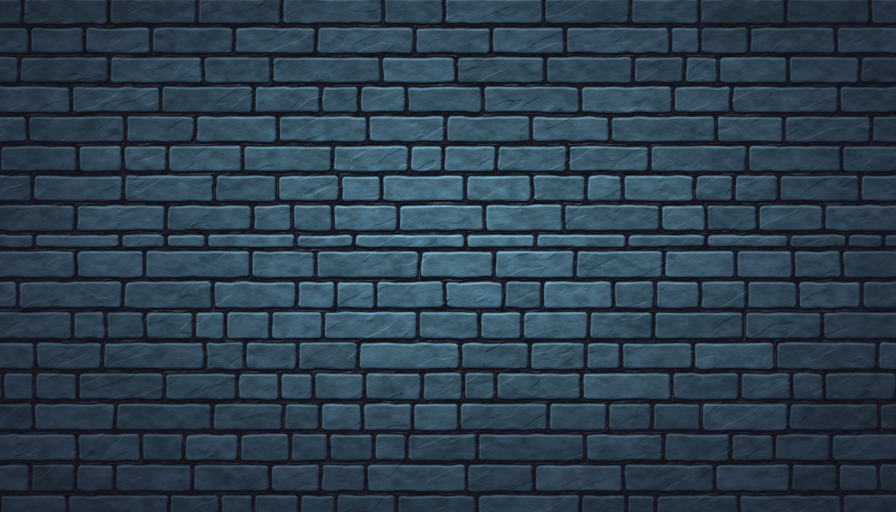
Give the GLSL for this texture, as a Shadertoy shader.

```glsl
float hash(vec2 p) {
    return fract(sin(dot(p, vec2(127.1, 311.7))) * 43758.5453);
}

float noise(vec2 p) {
    vec2 i = floor(p), f = fract(p);
    f = f * f * (3.0 - 2.0 * f);
    return mix(mix(hash(i), hash(i + vec2(1, 0)), f.x),
               mix(hash(i + vec2(0, 1)), hash(i + vec2(1, 1)), f.x), f.y);
}

float fbm(vec2 p) {
    float sum = 0.0, amp = 0.5;
    for (int i = 0; i < 4; i++) {
        sum += amp * noise(p);
        p = mat2(1.6, 1.2, -1.2, 1.6) * p + 7.3;
        amp *= 0.5;
    }
    return sum;
}

// Irregular position of the joint left of brick i
float joint(float i, float row) {
    return i + 0.36 * (hash(vec2(i, row + 3.7)) - 0.5);
}

// Returns signed distance to the brick, surface height, brick tone
vec3 wall(vec2 p) {
    vec2 q = p + 0.003 * (vec2(noise(p * 40.0), noise(p * 40.0 + 19.0)) - 0.5);

    // Courses counted from the top, with one thin course near the middle
    float t = 1.0 - q.y;
    float pitch = 0.0578, s = 8.0 + (t - 0.4543) / pitch;
    if (t > 0.4863) {
        pitch = 0.0596;
        s = 9.0 + (t - 0.4863) / pitch;
    } else if (t > 0.4543) {
        pitch = 0.032;
        s = 8.0 + (t - 0.4543) / pitch;
    }
    float row = floor(s);

    // Staggered bricks of uneven length, some of them split in two
    float x = q.x / 0.164 - 0.39 - 0.47 * mod(row, 2.0);
    float i = floor(x);
    if (x < joint(i, row)) i -= 1.0;
    else if (x > joint(i + 1.0, row)) i += 1.0;
    float left = joint(i, row), right = joint(i + 1.0, row);
    vec2 id = vec2(i, row);
    if (hash(id + 51.3) < 0.28 && right - left > 0.85) {
        float cut = mix(left, right, 0.38 + 0.24 * hash(id + 8.1));
        if (x < cut) right = cut;
        else { left = cut; id.x += 0.5; }
    }
    float tone = hash(id + 23.9);

    // Rounded brick
    vec2 halfSize = 0.5 * vec2((right - left) * 0.164, pitch) - vec2(0.0034, 0.0038);
    halfSize.y -= 0.0012 * hash(id + 77.0);
    vec2 c = vec2((x - 0.5 * (left + right)) * 0.164, (0.5 - fract(s)) * pitch);
    vec2 b = abs(c) - halfSize + 0.007;
    float d = length(max(b, 0.0)) + min(max(b.x, b.y), 0.0) - 0.007;

    // Worn face: bevel, rough stone and chiselled ledges
    float height = 1.0 - smoothstep(-0.0045, 0.001, d);
    vec2 g = p + 5.0 * tone;
    height += 0.55 * fbm(g * vec2(70.0, 95.0));
    vec2 u = vec2(dot(g, vec2(13.0, 6.0)), dot(g, vec2(-17.0, 38.0)));
    float slant = noise(u) + 0.25 * noise(u * 2.7);
    height += 0.32 * smoothstep(0.56, 0.63, slant) * smoothstep(0.35, 0.6, noise(g * 19.0));
    return vec3(d, height, tone);
}

void mainImage(out vec4 fragColor, in vec2 fragCoord) {
    vec2 uv = fragCoord / iResolution.xy;
    vec2 p = fragCoord / iResolution.y;
    vec3 w = wall(p);

    // Spotlight fading to the borders
    vec2 q = (uv - vec2(0.5, 0.56)) * vec2(2.15, 1.95);
    float light = exp(-dot(q, q));

    // Brick and mortar colours
    vec3 brick = mix(vec3(0.11, 0.135, 0.185), vec3(0.27, 0.41, 0.48), light);
    brick *= 0.91 + 0.18 * w.z;
    brick *= 0.76 + 0.5 * fbm(p * vec2(45.0, 70.0));
    vec3 mortar = mix(vec3(0.08, 0.08, 0.11), vec3(0.10, 0.11, 0.15), light);
    mortar *= 0.8 + 0.4 * noise(p * 150.0);
    float edge = 0.6 / iResolution.y;
    vec3 color = mix(brick, mortar, smoothstep(-0.001 - edge, 0.0005 + edge, w.x));

    // Relief lit from above
    float relief = w.y - wall(p + vec2(-0.0008, 0.0025)).y;
    color += vec3(0.30, 0.37, 0.37) * clamp(relief, -0.3, 0.65) * (0.16 + 0.84 * light);
    fragColor = vec4(max(color, vec3(0.065, 0.065, 0.09)), 1.0);
}
```
